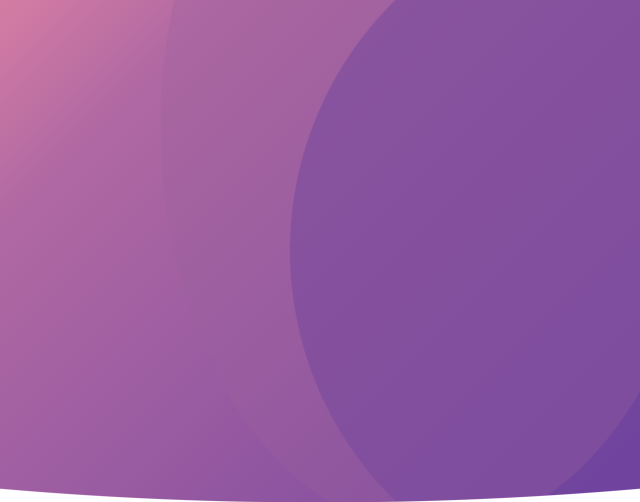
Give the GLSL for this background, as a WebGL 2 fragment shader.

```glsl
#version 300 es
precision highp float;
// Pink to violet diagonal gradient with two translucent ovals and a curved white base.

uniform vec2 u_resolution;
out vec4 fragColor;

const vec3 PINK   = vec3(0.832, 0.490, 0.640);
const vec3 ORCHID = vec3(0.690, 0.410, 0.638);
const vec3 VIOLET = vec3(0.467, 0.279, 0.622);
const vec3 INDIGO = vec3(0.412, 0.248, 0.620);
const vec3 MAUVE  = vec3(0.608, 0.380, 0.610);
const vec3 WHITE  = vec3(1.0);

// Antialiased coverage of the region where d is negative.
float coverage(float d) {
    float w = max(fwidth(d), 1e-5) * 0.7;
    return 1.0 - smoothstep(-w, w, d);
}

float ellipse(vec2 p, vec2 center, vec2 radii) {
    return length((p - center) / radii) - 1.0;
}

// Three-stop gradient with its middle stop at "knee".
vec3 gradient(float t, float knee, vec3 a, vec3 b, vec3 c) {
    vec3 first = mix(a, b, clamp(t / knee, 0.0, 1.0));
    return mix(first, c, clamp((t - knee) / (1.0 - knee), 0.0, 1.0));
}

vec3 overlay(vec3 base, vec3 tint, float opacity, float d) {
    return mix(base, tint, opacity * coverage(d));
}

void main() {
    vec2 uv = gl_FragCoord.xy / u_resolution;
    float aspect = u_resolution.x / u_resolution.y;

    // Diagonal from the top left to the bottom right
    float diagonal = (uv.x * aspect + 1.0 - uv.y) / (aspect + 1.0);
    vec3 color = gradient(diagonal, 0.2, PINK, ORCHID, VIOLET);

    // Dark oval on the right, then the pale oval laid over it
    float darkOval = ellipse(uv, vec2(1.001, 0.501), vec2(0.548, 0.698));
    float paleOval = ellipse(uv, vec2(0.677, 0.748), vec2(0.426, 0.809));
    color = overlay(color, INDIGO, 0.6, darkOval);
    color = overlay(color, MAUVE, 0.3, paleOval);

    // White base, rising toward both sides
    float side = 2.0 * uv.x - 1.0;
    float baseHeight = 0.0275 * side * side - 0.001;
    color = overlay(color, WHITE, 1.0, uv.y - baseHeight);

    fragColor = vec4(color, 1.0);
}
```
